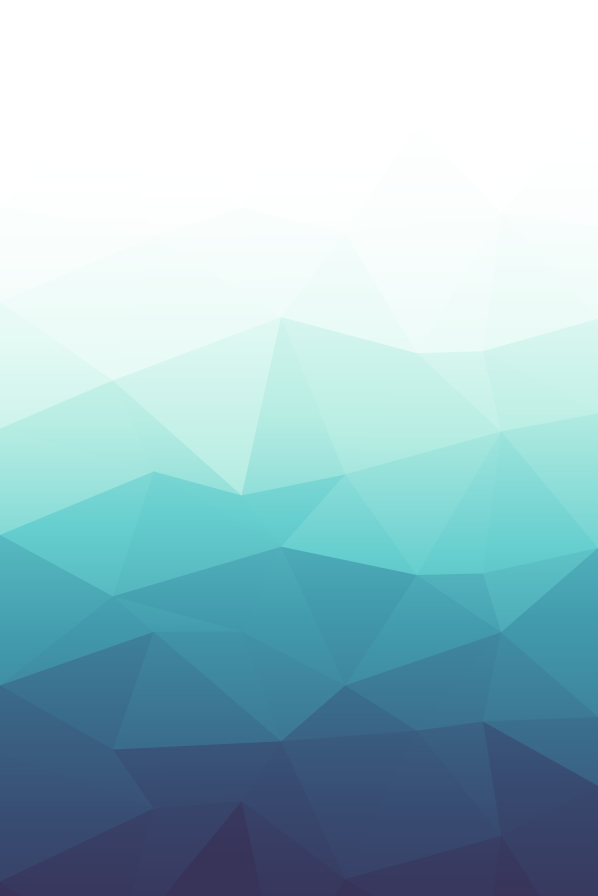
Write a Shadertoy shader that draws this background.

```glsl
// Low-poly mesh of triangular facets fading from white through teal to deep indigo.

float hash(vec2 p) {
    return fract(sin(dot(p, vec2(127.1, 311.7))) * 43758.5453);
}

// Colour at a depth below the top edge (0 = top, 1 = bottom)
vec3 depthColor(float depth) {
    vec3 stops[9] = vec3[9](
        vec3(1.0), vec3(0.975, 0.995, 0.99), vec3(0.90, 0.98, 0.96),
        vec3(0.72, 0.93, 0.89), vec3(0.40, 0.81, 0.81), vec3(0.26, 0.61, 0.68),
        vec3(0.23, 0.44, 0.56), vec3(0.22, 0.29, 0.44), vec3(0.22, 0.20, 0.35));
    float t = clamp((depth - 0.167) * 9.6, 0.0, 7.999);
    int i = int(t);
    return mix(stops[i], stops[i + 1], fract(t));
}

// Mesh vertex: each row is a ridge wave, its columns swayed sideways
vec2 meshVertex(int column, int row, float aspect) {
    // Ridge depth, amplitude, frequency, phase
    vec4 ridges[9] = vec4[9](
        vec4(0.12, 0.02, 2.1, 0.0), vec4(0.247, -0.017, 2.9, 0.0),
        vec4(0.383, -0.046, 2.7, 0.0), vec4(0.507, -0.046, 1.1, 0.9),
        vec4(0.633, -0.036, 2.7, 0.0), vec4(0.725, 0.04, 2.09, 0.0),
        vec4(0.82, 0.02, 0.6, 0.0), vec4(0.93, 0.055, 1.9, 0.2),
        vec4(1.09, 0.02, 2.1, 1.0));
    vec4 ridge = ridges[row];
    float c = float(column);
    float side = row % 2 == 0 ? 1.0 : -1.0;
    float sway = 0.039 + side * 0.07 * cos(1.5 * (c - 2.7));
    float x = c / 5.0 + sway * sin(3.14159 * c / 5.0);
    return vec2(x * aspect, ridge.x + ridge.y * cos(ridge.z * c + ridge.w));
}

float cross2(vec2 a, vec2 b) {
    return a.x * b.y - a.y * b.x;
}

float edgeDistance(vec2 p, vec2 a, vec2 b) {
    return cross2(p - a, normalize(b - a));
}

// Signed distance to the facet's edge lines, negative inside
float facetDistance(vec2 p, vec2 a, vec2 b, vec2 c) {
    float winding = sign(cross2(b - a, c - a));
    return max(max(winding * edgeDistance(p, a, b),
                   winding * edgeDistance(p, b, c)),
               winding * edgeDistance(p, c, a));
}

// Facet colour in rgb, premultiplied by its coverage in a
vec4 facet(vec2 p, vec2 a, vec2 b, vec2 c, float seed) {
    float coverage = clamp(0.5 - facetDistance(p, a, b, c) * iResolution.y, 0.0, 1.0);
    float centre = (a.y + b.y + c.y) / 3.0;
    float tone = mix(p.y, centre, 0.45) + 0.05 * (seed - 0.5);
    return vec4(depthColor(tone), 1.0) * coverage;
}

void mainImage(out vec4 fragColor, in vec2 fragCoord) {
    float aspect = iResolution.x / iResolution.y;
    vec2 p = fragCoord / iResolution.y;
    p.y = 1.0 - p.y;

    // Faint base gradient fills the area above the mesh
    vec4 sum = vec4(depthColor(p.y), 1.0) * 0.001;

    // Split every mesh cell along its shorter diagonal
    for (int row = 0; row < 8; row++) {
        for (int column = 0; column < 5; column++) {
            vec2 a = meshVertex(column, row, aspect);
            vec2 b = meshVertex(column + 1, row, aspect);
            vec2 c = meshVertex(column, row + 1, aspect);
            vec2 d = meshVertex(column + 1, row + 1, aspect);
            vec2 cell = vec2(column, row);
            float seedA = hash(cell);
            float seedB = hash(cell + 19.3);
            if (distance(a, d) < distance(b, c)) {
                sum += facet(p, a, b, d, seedA) + facet(p, a, d, c, seedB);
            } else {
                sum += facet(p, a, b, c, seedA) + facet(p, b, d, c, seedB);
            }
        }
    }
    fragColor = vec4(sum.rgb / sum.a, 1.0);
}
```
